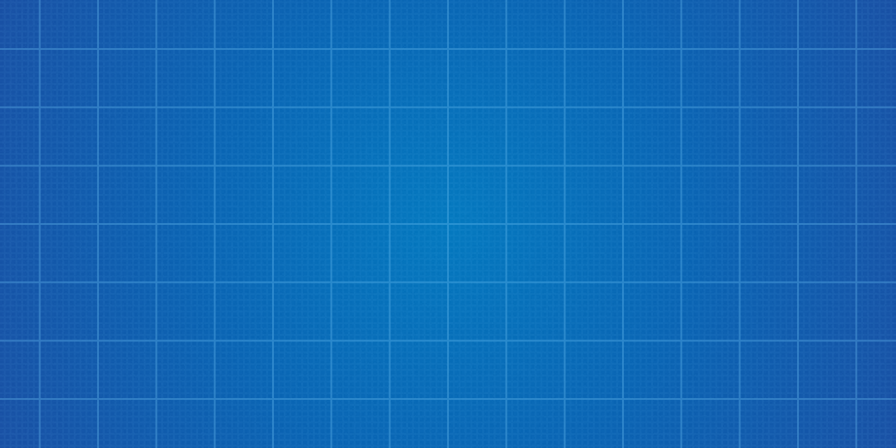
Give the GLSL for this pattern, as a Shadertoy shader.

```glsl
// Blueprint paper: a centred two-level grid over a radial blue gradient.

// Lengths are in canvas heights
const float MAJOR_STEP = 0.1302;
const float MINOR_PER_MAJOR = 10.0;
const float MAJOR_WIDTH = 0.0042;
const float MINOR_WIDTH = 0.0042;
const float MAJOR_OPACITY = 0.30;
const float MINOR_OPACITY = 0.065;

const vec3 CENTER_BLUE = vec3(0.015, 0.475, 0.750);
const vec3 MIDDLE_BLUE = vec3(0.040, 0.395, 0.705);
const vec3 OUTER_BLUE = vec3(0.100, 0.315, 0.645);
const vec3 LINE_BLUE = vec3(0.42, 0.75, 0.95);
const float MIDDLE_RADIUS = 0.55;
const float OUTER_RADIUS = 1.12;

const float GRAIN_CELLS = 256.0;
const float GRAIN_AMOUNT = 0.012;

float hash(vec2 p) {
    return fract(sin(dot(p, vec2(127.1, 311.7))) * 43758.5453);
}

// Share of a pixel covered by grid lines through the origin
float gridCoverage(vec2 p, float spacing, float width, float pixel) {
    vec2 dist = abs(fract(p / spacing + 0.5) - 0.5) * spacing;
    vec2 low = max(dist - 0.5 * pixel, vec2(-0.5 * width));
    vec2 high = min(dist + 0.5 * pixel, vec2(0.5 * width));
    vec2 cover = clamp((high - low) / pixel, 0.0, 1.0);
    return 1.0 - (1.0 - cover.x) * (1.0 - cover.y);
}

vec3 paperColor(float radius) {
    vec3 inner = mix(CENTER_BLUE, MIDDLE_BLUE, clamp(radius / MIDDLE_RADIUS, 0.0, 1.0));
    float outer = (radius - MIDDLE_RADIUS) / (OUTER_RADIUS - MIDDLE_RADIUS);
    return mix(inner, OUTER_BLUE, clamp(outer, 0.0, 1.0));
}

void mainImage(out vec4 fragColor, in vec2 fragCoord) {
    float pixel = 1.0 / iResolution.y;
    vec2 p = (fragCoord - 0.5 * iResolution.xy) * pixel;

    // Paper with faint grain
    vec3 color = paperColor(length(p));
    color += GRAIN_AMOUNT * (hash(floor(p * GRAIN_CELLS)) - 0.5);

    // Fine grid, then the main grid above it
    float minor = gridCoverage(p, MAJOR_STEP / MINOR_PER_MAJOR, MINOR_WIDTH, pixel);
    float major = gridCoverage(p, MAJOR_STEP, MAJOR_WIDTH, pixel);
    color = mix(color, LINE_BLUE, MINOR_OPACITY * minor);
    color = mix(color, LINE_BLUE, MAJOR_OPACITY * major);

    fragColor = vec4(color, 1.0);
}
```
